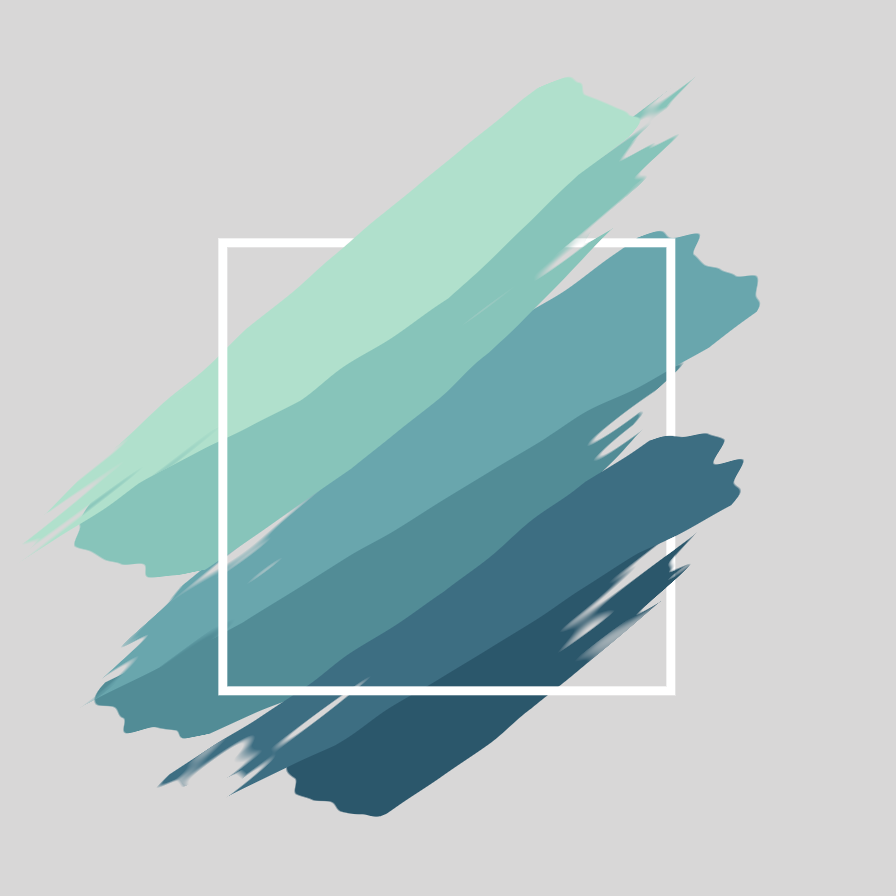
Give the GLSL for this background, as a WebGL 2 fragment shader.

```glsl
#version 300 es
precision highp float;
// Diagonal dry-brush strokes from mint to navy, woven through a white square frame.
uniform vec2 u_resolution;
out vec4 outColor;

float hash(vec2 p) {
  return fract(sin(dot(p, vec2(127.1, 311.7))) * 43758.5453);
}

float noise(vec2 p) {
  vec2 i = floor(p), f = fract(p);
  f = f * f * (3.0 - 2.0 * f);
  return mix(mix(hash(i), hash(i + vec2(1, 0)), f.x),
             mix(hash(i + vec2(0, 1)), hash(i + vec2(1, 1)), f.x), f.y);
}

float cover(float d) {
  return clamp(0.5 - d * min(u_resolution.x, u_resolution.y), 0.0, 1.0);
}

// Hand-drawn edge through five heights spaced 0.2 apart along the stroke
float edge(float u, float a, float b, float c, float d, float e) {
  float s = (u + 0.4) / 0.2;
  vec4 k = clamp(s - vec4(0, 1, 2, 3), 0.0, 1.0);
  return a + dot(k, vec4(b - a, c - b, d - c, e - d))
       + 0.006 * (noise(vec2(u * 16.0, a * 90.0)) - 0.5);
}

// Ribbon of paint; ends = left top, left bottom, right top, right bottom.
// dry = -1 frays the left end, +1 the right; the other end is blunt.
float ribbon(vec2 q, float top, float bottom, vec4 ends, float dry, float seed) {
  float t = clamp((q.y - top) / (bottom - top), 0.0, 1.0);
  vec2 tips = mix(ends.xz, ends.yw, t);
  float fray = 0.11 * (noise(vec2(seed, q.y * 120.0)) - 0.5);
  float lobes = 0.035 * (noise(vec2(seed + 5.0, q.y * 65.0)) - 0.5)
              - 0.04 * pow(abs(2.0 * t - 1.0), 5.0);
  float right = q.x - tips.y - (dry > 0.0 ? fray : lobes);
  float left = tips.x - q.x - (dry < 0.0 ? fray : lobes);
  float dryEnd = dry > 0.0 ? right : left;
  float bluntEnd = dry > 0.0 ? left : right;
  float body = max(top - q.y, q.y - bottom);
  // Bristle gaps thin out away from the dry end
  float bristles = noise(vec2(q.x * 8.0 + seed * 3.7, q.y * 115.0 + seed));
  float gap = (bristles - 0.6 + 1.7 * min(dryEnd, 0.0)) / 130.0;
  return cover(max(max(body, gap), max(dryEnd / 9.0, bluntEnd / 2.2)));
}

void main() {
  vec2 p = gl_FragCoord.xy / u_resolution;
  // q.x runs up along the strokes, q.y down across them
  vec2 q = vec2(0.8 * p.x - 0.6 * (1.0 - p.y), 0.6 * p.x + 0.8 * (1.0 - p.y));
  float u = q.x;

  // Edges across the three strokes
  float top1 = edge(u, 0.500, 0.477, 0.458, 0.450, 0.437);
  float mid1 = edge(u, 0.513, 0.526, 0.556, 0.567, 0.546);
  float low1 = edge(u, 0.600, 0.645, 0.653, 0.644, 0.612);
  float top2 = edge(u, 0.660, 0.644, 0.640, 0.632, 0.640);
  float mid2 = edge(u, 0.684, 0.719, 0.736, 0.755, 0.785);
  float low2 = edge(u, 0.775, 0.820, 0.832, 0.828, 0.790);
  float top3 = edge(u, 0.805, 0.815, 0.827, 0.821, 0.838);
  float mid3 = edge(u, 0.850, 0.888, 0.906, 0.923, 0.955);
  float low3 = edge(u, 0.940, 0.986, 0.991, 0.980, 0.930);

  // Each stroke pairs a light half with a darker one
  float mint = ribbon(q, top1, mid1, vec4(-0.30, -0.345, 0.445, 0.505), -1.0, 1.0);
  float aqua = ribbon(q, mid1 - 0.015, low1, vec4(-0.31, -0.25, 0.55, 0.39), 1.0, 2.0);
  float teal = ribbon(q, top2, mid2, vec4(-0.27, -0.40, 0.45, 0.49), -1.0, 3.0);
  float deep = ribbon(q, mid2 - 0.012, low2, vec4(-0.41, -0.33, 0.44, 0.28), 1.0, 4.0);
  float blue = ribbon(q, top3, mid3, vec4(-0.36, -0.34, 0.32, 0.36), -1.0, 5.0);
  float navy = ribbon(q, mid3 - 0.012, low3, vec4(-0.29, -0.23, 0.32, 0.19), 1.0, 6.0);

  vec3 color = vec3(0.847, 0.843, 0.843);
  color = mix(color, vec3(0.32, 0.55, 0.59), deep);
  color = mix(color, vec3(0.41, 0.65, 0.68), teal);
  color = mix(color, vec3(0.53, 0.77, 0.73), aqua);
  color = mix(color, vec3(0.69, 0.88, 0.80), mint);
  color = mix(color, vec3(0.17, 0.34, 0.42), navy);
  color = mix(color, vec3(0.24, 0.43, 0.51), blue);

  // Frame passes behind the upper ends of the outer strokes
  vec2 box = abs(p - vec2(0.4987, 0.479));
  float frame = cover(abs(max(box.x, box.y) - 0.25) - 0.005);
  float front = max(max(mint, aqua), max(blue, navy)) * step(0.08, u);
  color = mix(color, vec3(1.0), frame * (1.0 - front));

  outColor = vec4(color, 1.0);
}
```
